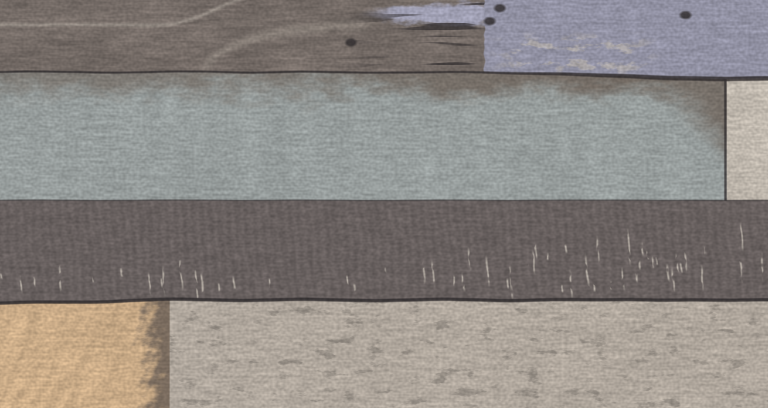
Give the GLSL for this texture, as a WebGL 2 fragment shader.

```glsl
#version 300 es
precision highp float;
uniform vec2 u_resolution;
out vec4 fragColor;

#define BROWN vec3(0.45, 0.415, 0.395)
#define LAVENDER vec3(0.57, 0.57, 0.64)
#define TEAL vec3(0.59, 0.615, 0.612)
#define CHARCOAL vec3(0.405, 0.375, 0.37)
#define TAN vec3(0.79, 0.67, 0.53)
#define BEIGE vec3(0.69, 0.655, 0.615)
#define PALE vec3(0.74, 0.71, 0.67)
#define STAIN vec3(0.42, 0.375, 0.34)
#define SEAM vec3(0.20, 0.185, 0.19)
#define GRAIN 0.10
#define SPECKLE 0.13
#define SCRATCH_COLUMNS 26.0

float hash(vec2 p) {
  vec3 a = fract(p.xyx * vec3(0.1031, 0.1030, 0.0973));
  a += dot(a, a.yzx + 33.33);
  return fract((a.x + a.y) * a.z);
}

float corner(vec2 cell, vec2 offset) {
  float angle = 6.2832 * hash(cell);
  return dot(vec2(cos(angle), sin(angle)), offset);
}

// Gradient noise, roughly -0.7 to 0.7
float gnoise(vec2 p) {
  vec2 i = floor(p), f = p - i, e = vec2(1, 0);
  vec2 u = f * f * f * (f * (f * 6.0 - 15.0) + 10.0);
  return mix(mix(corner(i, f), corner(i + e, f - e), u.x),
             mix(corner(i + e.yx, f - e.yx), corner(i + 1.0, f - 1.0), u.x), u.y);
}

float fbm(vec2 p) {
  float sum = 0.0, amp = 0.6;
  for (int i = 0; i < 4; i++) {
    sum += amp * gnoise(p);
    p = p * 2.03 + 17.1;
    amp *= 0.5;
  }
  return sum;
}

// Soft-edged line of half width w
float line(float d, float w, float soft) {
  return 1.0 - smoothstep(w - soft, w + soft, abs(d));
}

float band(float lo, float hi, float soft, float x) {
  return smoothstep(lo - soft, lo + soft, x) * (1.0 - smoothstep(hi - soft, hi + soft, x));
}

// Slanted saw scratches, denser to the right
float scratches(vec2 q, float soft) {
  float mask = 0.0;
  for (float k = 0.0; k < 3.0; k++) {
    float x = (q.x + 0.09 * q.y + 0.004 * gnoise(q * 25.0)) * SCRATCH_COLUMNS + k * 41.3;
    float id = floor(x);
    float right = smoothstep(0.8, 1.5, q.x);
    float mid = mix(0.29, 0.42, hash(vec2(id, 3.0)) * mix(0.35, 1.0, right));
    float size = mix(0.012, 0.055, pow(hash(vec2(id, 5.0)), 2.0));
    float on = step(hash(vec2(id, 9.0)), mix(0.22, 0.65, right));
    float d = (fract(x) - 0.3 - 0.4 * hash(vec2(id, 7.0))) / SCRATCH_COLUMNS;
    float taper = 1.0 - smoothstep(0.4, 1.0, abs(q.y - mid) / size);
    float wear = smoothstep(-0.25, 0.1, gnoise(q * vec2(60, 45)));
    mask = max(mask, on * taper * wear * line(d, 0.0022, soft));
  }
  return mask;
}

void main() {
  vec2 uv = gl_FragCoord.xy / u_resolution;
  vec2 q = vec2(uv.x * 1.882, uv.y);
  float px = 1.0 / u_resolution.y;
  float blotch = fbm(q * vec2(4, 9));
  float rough = fbm(q * vec2(18, 40));
  float streak = fbm(q * vec2(9, 75));
  float wave = 0.004 * gnoise(q * vec2(6, 0.5));

  // Plank boundaries
  float top = 0.823 - 0.015 * smoothstep(1.1, 1.75, q.x) + wave;
  float middle = 0.509 + 0.3 * wave;
  float bottom = 0.265 - 0.008 * (1.0 - smoothstep(0.0, 0.45, q.x)) + wave;
  float drop = top - q.y;

  // Brown board: pale curved grain, split end and peeling paint
  vec3 brown = BROWN * (1.0 + 0.22 * streak + 0.15 * blotch);
  float curl = q.y - 0.942 - 0.065 * smoothstep(0.4, 0.64, q.x) + 0.01 * blotch;
  brown = mix(brown, PALE, 0.42 * line(curl, 0.004, 0.005));
  float arch = q.y - 0.825 - 0.11 * (1.0 - exp(-10.0 * (q.x - 0.49))) + 0.025 * blotch;
  brown = mix(brown, BEIGE, 0.4 * line(arch, 0.01, 0.012) * band(0.49, 0.9, 0.04, q.x));
  float splitEnd = smoothstep(0.78, 1.1, q.x);
  float peel = line(q.y - 0.966 + 0.02 * rough, 0.025 * splitEnd, 0.007);
  brown = mix(brown, LAVENDER * 1.1, peel * smoothstep(0.87, 0.98, q.x));
  float crack = smoothstep(0.16, 0.3, gnoise(q * vec2(5, 65)));
  brown = mix(brown, SEAM, 0.75 * crack * splitEnd);

  // Lavender board with rubbed paint
  vec3 lavender = LAVENDER * (1.0 + 0.12 * streak);
  float rubbed = smoothstep(0.02, 0.25, rough) * band(1.24, 1.58, 0.06, q.x) * band(0.82, 0.91, 0.02, q.y);
  lavender = mix(lavender, PALE, 0.6 * rubbed);
  float joint = q.x - 1.187 - 0.008 * gnoise(vec2(q.y * 50.0, 2.0));
  vec3 color = mix(brown, lavender, smoothstep(-px, px, joint));

  // Nail holes
  for (float k = 0.0; k < 4.0; k++) {
    vec2 nail = vec2(k < 2.0 ? 1.225 - 0.025 * k : 2.50 - 0.41 * k * (k - 1.0), 0.98 - 0.032 * k + 0.015 * k * (k - 1.0) * (3.0 - k));
    if (k > 1.5) nail = k < 2.5 ? vec2(1.68, 0.963) : vec2(0.86, 0.896);
    color = mix(color, SEAM, 0.85 * (1.0 - smoothstep(0.006, 0.013, length((q - nail) * vec2(0.7, 1)))));
  }

  // Teal board with a stained upper edge and corner, then its pale neighbour
  vec3 teal = TEAL * (1.0 + 0.09 * streak + 0.07 * fbm(q * vec2(14, 3)));
  float edgeStain = 1.0 - smoothstep(0.0, 0.085, drop + 0.09 * blotch + 0.05 * rough);
  float cornerStain = smoothstep(-0.03, 0.11, q.x - 1.58 - 0.95 * drop + 0.1 * blotch + 0.05 * rough);
  teal = mix(teal, STAIN, max(edgeStain * mix(0.55, 0.9, uv.x), 0.75 * cornerStain));
  vec3 pale = PALE * (1.0 + 0.12 * blotch + 0.1 * streak);
  vec3 second = mix(teal, pale, smoothstep(-px, px, q.x - 1.78));
  second = mix(second, SEAM, 0.8 * line(q.x - 1.779 - wave, 0.003, px));
  color = mix(color, second, smoothstep(-px, px, drop));

  // Charcoal board with saw marks
  float saw = sin((q.x + 0.09 * q.y) * 290.0 + 4.0 * blotch);
  vec3 charcoal = CHARCOAL * (1.0 + 0.035 * saw + 0.12 * rough);
  charcoal = mix(charcoal, PALE, 0.8 * scratches(q, px));
  color = mix(color, charcoal, smoothstep(-px, px, middle - q.y));

  // Tan board with a scorched end beside the beige board
  float slant = gnoise(vec2((q.x - 0.5 * q.y) * 45.0, q.y * 8.0));
  vec3 tan_ = TAN * (1.0 + 0.1 * slant + 0.1 * streak);
  float scorch = smoothstep(0.335, 0.4, q.x + 0.07 * rough + 0.05 * slant);
  tan_ = mix(tan_, STAIN, 0.85 * scorch);
  vec3 beige = BEIGE * (1.0 + 0.1 * streak + 0.06 * blotch);
  beige *= 1.0 - 0.16 * smoothstep(0.12, 0.35, rough);
  vec3 lower = mix(tan_, beige, smoothstep(-px, px, q.x - 0.414 - wave));
  color = mix(color, lower, smoothstep(-px, px, bottom - q.y));

  // Seams, fine grain and speckle
  color = mix(color, SEAM, 0.85 * line(drop, 0.0025 + 0.003 * smoothstep(1.1, 1.7, q.x), px));
  color = mix(color, SEAM, 0.65 * line(q.y - middle, 0.0015, px));
  color = mix(color, SEAM, 0.9 * line(q.y - bottom, 0.004, px));
  color *= 1.0 + GRAIN * gnoise(q * vec2(30, 150)) + SPECKLE * gnoise(q * vec2(120, 135));
  fragColor = vec4(clamp(color, 0.0, 1.0), 1.0);
}
```
